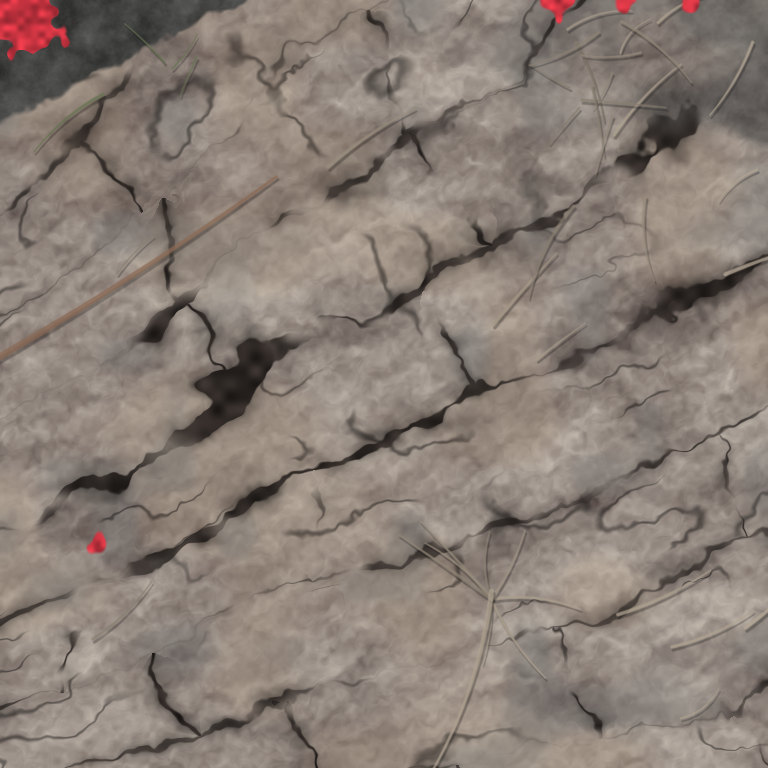
A WebGL 2 fragment shader for this texture:

```glsl
#version 300 es
precision highp float;
// Weathered, tilted rock slabs split by broken cracks, with stalks, soil and red petals.
uniform vec2 u_resolution;
out vec4 fragColor;

const float TILT = 0.5;  // direction of the beds, radians
const float FAN = 0.6;   // spread of the beds to the right
const float BED_HEIGHT = 0.145;
const float SLAB_LENGTH = 0.37;
const float CRACK_WIDTH = 0.0062;
const float RELIEF = 2.0;
const float MOTTLE = 1.15;
const float GRIT = 0.24;
const vec3 ROCK_DARK = vec3(0.44, 0.39, 0.37);
const vec3 ROCK_LIGHT = vec3(0.72, 0.68, 0.64);
const vec3 ROCK_BUFF = vec3(0.66, 0.58, 0.50);
const vec3 ROCK_GREY = vec3(0.48, 0.48, 0.47);
const vec3 CRACK = vec3(0.15, 0.13, 0.12);
const vec3 STALK = vec3(0.68, 0.63, 0.56);
const vec3 TWIG = vec3(0.54, 0.41, 0.33);
const vec3 GRASS = vec3(0.40, 0.45, 0.32);
const vec3 PETAL = vec3(0.78, 0.20, 0.25);

float hash(vec2 p) {
  vec3 q = fract(vec3(p.xyx) * 0.1031);
  q += dot(q, q.yzx + 33.33);
  return fract((q.x + q.y) * q.z);
}

float noise(vec2 p) {
  vec2 i = floor(p), f = fract(p);
  f = f * f * (3.0 - 2.0 * f);
  return mix(mix(hash(i), hash(i + vec2(1, 0)), f.x),
             mix(hash(i + vec2(0, 1)), hash(i + vec2(1, 1)), f.x), f.y);
}

vec2 wobble(vec2 p) { return vec2(noise(p), noise(p + 31.0)) - 0.5; }

float fbm(vec2 p) {
  float sum = 0.0, amp = 0.5;
  for (int i = 0; i < 6; i++) {
    sum += amp * noise(p);
    p = mat2(1.6, 1.2, -1.2, 1.6) * p + 17.3;
    amp *= 0.59;
  }
  return sum / 1.17;
}

float spot(vec2 d, float size) { return exp(-dot(d, d) / (size * size)); }

// Coverage of a thin, bowed strand that tapers towards b
float strand(vec2 p, vec2 a, vec2 b, float bow, float width) {
  float len = length(b - a);
  vec2 dir = (b - a) / len, r = p - a;
  float t = clamp(dot(r, dir) / len, 0.0, 1.0);
  float side = dot(r, vec2(-dir.y, dir.x)) - bow * 4.0 * t * (1.0 - t);
  float dist = length(vec2(dot(r, dir) - t * len, side));
  float soft = max(0.0014, 1.0 / u_resolution.y);
  return 1.0 - smoothstep(-soft, soft, dist - width * (1.0 - 0.6 * t));
}

void layStrand(inout vec3 col, vec2 p, vec2 a, vec2 b, float bow, float width, vec3 tint) {
  col *= 1.0 - 0.25 * strand(p + vec2(-0.002, 0.004), a, b, bow, width);
  col = mix(col, tint, 0.75 * strand(p, a, b, bow, width));
}

void layPetal(inout vec3 col, vec2 p, vec2 centre, float radius) {
  float edge = length(p - centre) + radius * (1.1 * noise(p * 70.0) - 1.55);
  col = mix(col, PETAL * (0.75 + 0.5 * noise(p * 110.0)), 1.0 - smoothstep(-0.003, 0.003, edge));
}

void main() {
  vec2 uv = gl_FragCoord.xy / u_resolution.y;
  vec2 dir = vec2(cos(TILT), sin(TILT));
  vec2 bed = vec2(dot(uv, dir), dot(uv, vec2(-dir.y, dir.x)));

  // Fanned beds, each cut by slanted joints
  vec2 bent = vec2(bed.x, (bed.y - 0.2) / (1.0 + FAN * (bed.x - 0.6)) + 0.2);
  vec2 chips = 0.012 * wobble(uv * 48.0) + 0.006 * wobble(uv * 115.0);
  bent += 0.06 * wobble(bed * 5.0) + 0.024 * wobble(uv * 19.0) + chips;
  float v = bent.y / BED_HEIGHT, row = floor(v), seam = floor(v + 0.5);
  float u = bent.x / SLAB_LENGTH + hash(vec2(row, 7));
  u += (fract(v) - 0.5) * (hash(vec2(row, 13)) - 0.5) * 0.5;
  float joint = floor(u + 0.5);

  // Rock face: mottling and side-lit relief
  vec2 grainPos = bed * vec2(7.5, 10.5) + 4.0 + 12.0 * chips;
  float grain = fbm(grainPos);
  float relief = grain - fbm(grainPos + vec2(0.06, 0.12));
  float slabTone = 0.16 * hash(vec2(floor(u), row) + 40.0) - 0.08;
  float tone = 0.51 + MOTTLE * (grain - 0.5) + RELIEF * relief + slabTone;
  tone += GRIT * (noise(uv * 120.0) - 0.5);
  vec3 col = mix(ROCK_DARK, ROCK_LIGHT, clamp(tone, -0.3, 1.15));
  col = mix(col, ROCK_BUFF, 0.35 * smoothstep(0.52, 0.8, noise(uv * 9.0 + 80.0)));
  col = mix(col, ROCK_GREY, 0.4 * smoothstep(0.62, 0.9, noise(uv * 13.0 + 20.0)));

  // Broken cracks of varying width, with hollows at the left
  float power = mix(0.45, 1.0, spot(vec2(seam - 1.5, 0), 1.2));
  float opening = smoothstep(0.25, 0.75, noise(vec2(bed.x * 7.0, seam * 9.0 + 3.0)));
  float ragged = noise(uv * 34.0);
  float hollow = 0.034 * spot(uv - vec2(0.27, 0.52), 0.08) + 0.012 * spot(uv - vec2(0.2, 0.31), 0.08);
  float seamEdge = abs(v - seam) * BED_HEIGHT - CRACK_WIDTH * power * opening * 1.7 * ragged;
  seamEdge -= hollow * (0.4 + 1.2 * ragged);
  float jointEdge = abs(u - joint) * SLAB_LENGTH - CRACK_WIDTH * 0.6 * ragged;
  jointEdge += step(hash(vec2(joint, row) + 9.0), 0.45);
  float edge = min(seamEdge, jointEdge);
  float presence = seamEdge < jointEdge ? 0.12 + 0.88 * sqrt(power * opening)
                                        : smoothstep(0.2, 0.6, noise(uv * 15.0));
  presence *= smoothstep(0.05, 0.5, noise(uv * 26.0 + 5.0));
  presence = max(presence, smoothstep(0.004, 0.012, hollow));
  float hairline = 1.0 - smoothstep(0.0, 0.06, abs(noise(bent * vec2(10, 22) + 60.0) - 0.5));
  col *= 1.0 - 0.4 * hairline * smoothstep(0.5, 0.75, noise(uv * 12.0 + 11.0));
  col *= 1.0 - 0.6 * ragged * presence * exp(-max(edge, 0.0) / 0.013);
  vec3 depth = CRACK * (0.6 + 1.1 * noise(uv * 60.0));
  col = mix(col, depth, presence * (1.0 - smoothstep(-0.001, 0.0025, edge)));

  // Soil in the upper corners
  vec3 soil = mix(vec3(0.08), ROCK_GREY, fbm(uv * 24.0));
  col = mix(col, soil, smoothstep(-0.003, 0.005, uv.y - 0.84 - 0.5 * uv.x + chips.y));
  float bank = uv.x + uv.y - 1.87 + 0.25 * noise(uv * 14.0);
  col = mix(col, soil, 0.6 * smoothstep(-0.02, 0.1, bank));

  // Stalks along the beds, corner tangles and one tuft
  for (int i = 0; i < 40; i++) {
    float k = float(i);
    vec2 h = wobble(vec2(k, 1)) + 0.5, g = wobble(vec2(k, 2)) + 0.5, start = h;
    float angle = i < 14 ? TILT + (g.x - 0.5) * 0.7 : g.x * 6.28;
    if (i >= 14) start = 0.73 + 0.27 * h;
    if (i >= 28) start = vec2(0.28, 0.14) * h + vec2(0, 0.86);
    if (i >= 32) start = vec2(0.64, 0.22);
    vec3 tint = i >= 28 && i < 32 ? GRASS : STALK * (0.75 + 0.3 * h.x);
    vec2 end = start + (0.05 + 0.11 * g.y) * vec2(cos(angle), sin(angle));
    layStrand(col, uv, start, end, 0.016 * (h.y - 0.5), 0.0012 + 0.0016 * g.y, tint);
  }
  layStrand(col, uv, vec2(0.64, 0.23), vec2(0.565, 0), 0.012, 0.0034, STALK);
  layStrand(col, uv, vec2(-0.01, 0.53), vec2(0.36, 0.77), -0.006, 0.0046, TWIG);

  // Petals along the top and one fallen speck
  layPetal(col, uv, vec2(0.03, 0.98), 0.048);
  for (float k = 1.0; k < 4.0; k++)
    layPetal(col, uv, vec2(0.63 + 0.09 * k, 1), 0.012 + 0.014 * hash(vec2(k, 66)));
  layPetal(col, uv, vec2(0.13, 0.29), 0.012);
  fragColor = vec4(col, 1.0);
}
```
